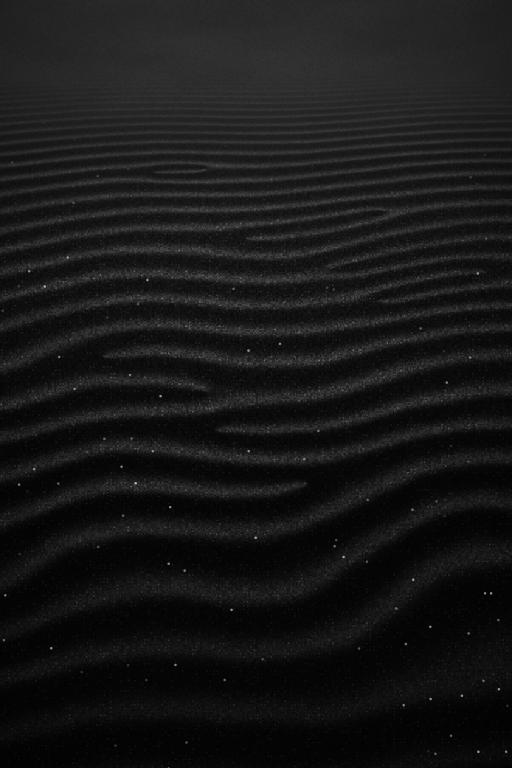
Reproduce this texture procedurally as a WebGL 1 fragment shader.

```glsl
precision highp float;

uniform vec2 u_resolution;

const float TAU = 6.2831853;
const float HORIZON = 0.052;

float hash(vec2 p) {
    vec3 q = fract(vec3(p.xyx) * 0.1031);
    q += dot(q, q.yzx + 33.33);
    return fract((q.x + q.y) * q.z);
}

// Angle around a point, in turns: a ridge begins or ends there
float turn(vec2 p, vec2 center) {
    vec2 d = (p - center) * vec2(1.0, 3.5);
    return atan(d.y, d.x + 0.00001) / TAU;
}

// One additional ridge between two fork points
float extraRidge(vec2 p, vec2 left, vec2 right) {
    return turn(p, left) - turn(p, right);
}

float layeredWaves(vec2 p) {
    float sum = 0.0;
    float amplitude = 0.5;
    for (int i = 0; i < 4; i++) {
        sum += amplitude * sin(p.x + 1.3 * sin(p.y)) * cos(p.y + 0.7 * sin(p.x));
        p = mat2(1.5, 1.1, -1.1, 1.5) * p + 2.7;
        amplitude *= 0.55;
    }
    return sum;
}

// Ridge count from the horizon down, with bends along each ridge
float ridgePhase(vec2 p) {
    float depth = max(p.y - HORIZON, 0.01);
    float phase = 66.44 + 10.0 * log(depth);
    float bend = 2.0 * (p.x - 0.5) + 0.3 + 0.32 * cos(8.98 * (p.x - 0.22));
    phase += bend * (1.0 - 0.7 * smoothstep(0.74, 0.94, p.y));
    phase += 0.25 * (1.0 - smoothstep(0.43, 0.55, p.y));
    phase += 0.22 * smoothstep(0.5, 0.6, p.y) - 0.3 * smoothstep(0.68, 0.8, p.y);
    phase += 0.14 * layeredWaves(vec2(p.x * 7.0, log(depth) * 5.0));

    phase += extraRidge(p, vec2(0.42, 0.56), vec2(0.60, 0.628));
    phase += extraRidge(p, vec2(0.20, 0.465), vec2(0.40, 0.51));
    phase += extraRidge(p, vec2(0.74, 0.39), vec2(1.10, 0.40));
    phase += extraRidge(p, vec2(0.65, 0.35), vec2(0.95, 0.355));
    phase += extraRidge(p, vec2(0.48, 0.31), vec2(0.75, 0.275));
    phase += extraRidge(p, vec2(0.30, 0.225), vec2(0.40, 0.22));
    return phase;
}

// Soft far slope, steeper near slope
float crestProfile(float phase) {
    float d = fract(phase + 0.5) - 0.5;
    float width = mix(0.24, 0.15, smoothstep(-0.05, 0.05, d));
    return exp(-d * d / (width * width));
}

// Round specks, one per cell, kept where the hash exceeds the threshold
float specks(vec2 p, float density, float threshold, float radius) {
    vec2 cell = floor(p * density);
    vec2 jitter = vec2(hash(cell + 17.0), hash(cell + 71.0));
    vec2 center = mix(vec2(radius), vec2(1.0 - radius), jitter);
    float disc = 1.0 - smoothstep(radius * 0.3, radius, length(fract(p * density) - center));
    return disc * smoothstep(threshold, 1.0, hash(cell));
}

float sandShade(vec2 p) {
    float near = smoothstep(0.1, 0.95, p.y);
    float ripples = smoothstep(0.085, 0.23, p.y);
    float plain = 0.165 + 0.02 * smoothstep(0.0, 0.1, p.y);
    plain += 0.016 * layeredWaves(vec2(p.x * 9.0, p.y * 42.0));

    float trough = mix(0.095, 0.02, smoothstep(0.15, 0.72, p.y));
    float crest = mix(0.22, 0.075, near * near);
    crest *= 1.0 + 0.15 * layeredWaves(vec2(p.x * 6.0, p.y * 19.0));
    float rippled = mix(trough, crest, crestProfile(ridgePhase(p)));
    return mix(plain, rippled, ripples);
}

void main() {
    vec2 uv = gl_FragCoord.xy / u_resolution;
    vec2 p = vec2(uv.x, 1.0 - uv.y);
    vec2 ground = vec2(p.x, p.y * 1.5);
    float shade = sandShade(p);

    // Edge falloff
    float side = abs(p.x - 0.48) * 2.0;
    shade *= 1.0 - 0.3 * side * side;
    shade *= 1.0 - 0.3 * smoothstep(0.85, 1.0, p.y);

    // Grain and glints
    float focus = smoothstep(0.12, 0.4, p.y);
    float grain = hash(floor(ground * 330.0)) - 0.5;
    shade *= 1.0 + grain * mix(0.1, 0.65, focus);
    shade += 0.22 * focus * specks(ground, 150.0, 0.72, 0.42) * (0.15 + 3.0 * shade);
    shade += 0.55 * focus * specks(ground, 65.0, 0.975, 0.24);

    gl_FragColor = vec4(vec3(clamp(shade, 0.0, 1.0)), 1.0);
}
```
